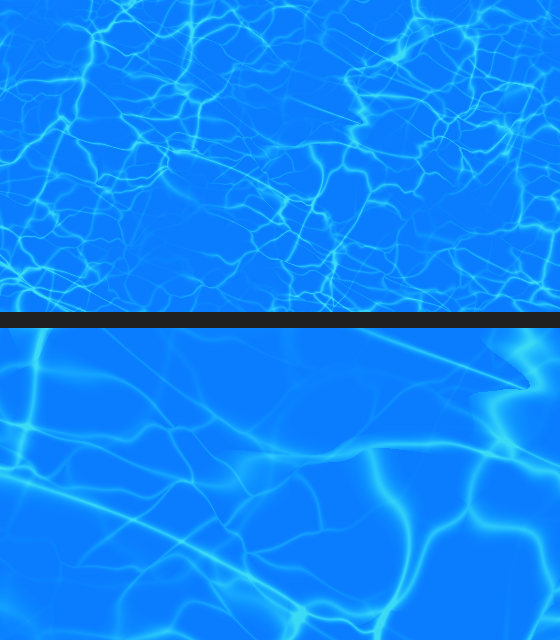
Top, the full canvas; bottom, a detail of the centre.
This texture is drawn by a Shadertoy shader. Its source:

```glsl
// Sunlit pool water: a broken web of cyan caustic lines over flat blue.

vec2 hash2(vec2 cell) {
    vec2 k = vec2(dot(cell, vec2(127.1, 311.7)), dot(cell, vec2(269.5, 183.3)));
    return fract(sin(k) * 43758.5);
}

// Layered sines, each octave turned and bent by the ones before it
vec2 bendWater(vec2 p) {
    float freq = 6.0;
    for (int i = 0; i < 6; i++) {
        vec2 turned = mat2(0.8, 0.6, -0.6, 0.8) * p.yx;
        p += 0.36 / freq * sin(freq * turned + vec2(1.3, 4.1) * float(i));
        freq *= 1.8;
    }
    return p;
}

// Slow irregular swell, about -1 to 1
float swell(vec2 p) {
    return 0.6 * sin(p.x * 7.0 + 2.0 * sin(p.y * 5.0))
         + 0.5 * sin(p.y * 11.0 - p.x * 4.0 + 1.5 * sin(p.x * 9.0));
}

// Distance to the border between the two nearest cellular points
float cellBorder(vec2 q) {
    vec2 base = floor(q), nearest = vec2(8.0), second = vec2(8.0);
    for (int y = -1; y <= 1; y++)
    for (int x = -1; x <= 1; x++) {
        vec2 cell = base + vec2(x, y);
        vec2 r = cell + hash2(cell) - q;
        if (dot(r, r) < dot(nearest, nearest)) {
            second = nearest;
            nearest = r;
        } else if (dot(r, r) < dot(second, second)) {
            second = r;
        }
    }
    return dot(0.5 * (nearest + second), normalize(second - nearest));
}

// One web of light: lines that swell, thin out and fade along their length
float caustics(vec2 p, vec2 scale, float width, float power) {
    vec2 bent = bendWater(p);
    float d = cellBorder(bent * scale) / (0.5 * (scale.x + scale.y));
    float strength = power * mix(0.12, 1.1, smoothstep(-0.9, 0.8, swell(bent)));
    float spread = width * (1.0 + 0.45 * swell(bent.yx * 1.7 + 3.0));
    float soft = sqrt(d * d + 0.000002) - 0.0014;
    return strength * exp(-soft / spread);
}

void mainImage(out vec4 fragColor, in vec2 fragCoord) {
    vec2 p = fragCoord / iResolution.y;

    // Wide, medium and faint fine webs
    float light = caustics(p, vec2(3.6, 5.6), 0.0052, 0.9)
                + caustics(p + vec2(5.3, 2.7), vec2(5.0, 8.2), 0.0046, 0.8)
                + caustics(p + vec2(11.9, 7.1), vec2(7.0, 12.0), 0.0036, 0.45);
    light = clamp(light - 0.05, 0.0, 1.1);

    // Deep blue rising to pale cyan
    vec3 deepBlue = vec3(0.04, 0.492, 1.0);
    vec3 glow = vec3(0.16 * pow(light, 1.7), 0.33 * light, -0.03 * light * light * light);
    fragColor = vec4(deepBlue + glow, 1.0);
}
```
